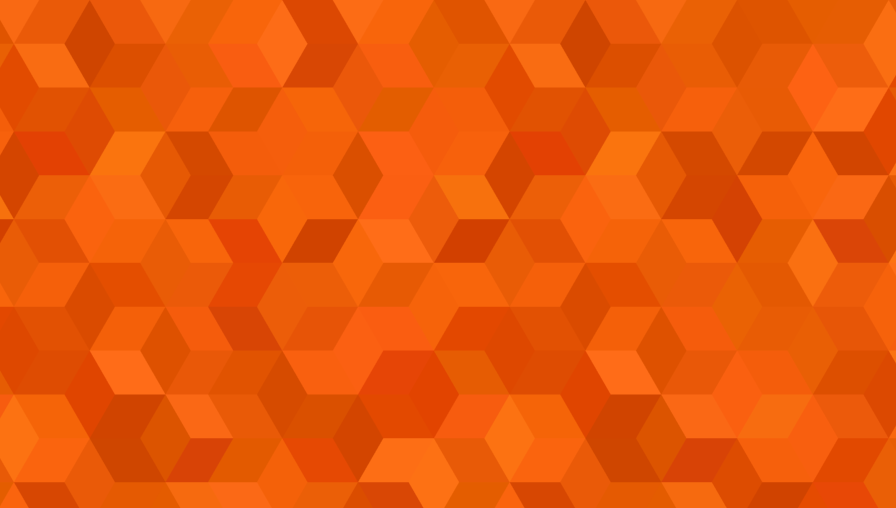
Write a Shadertoy shader that draws this pattern.

```glsl
const vec2 GRID = vec2(11.82, 11.59);  // diamond columns and rhombus rows on the canvas
const float FIRST_COLUMN = 3.723;      // column just right of the seam
const float SEAM_OFFSET = 0.645;       // seam distance left of that column
const float PATCH_SHIFT = 6.54;        // horizontal period of the pattern, in columns
const int SAMPLES = 4;

const vec3 PALETTE[6] = vec3[6](
    vec3(0.97, 0.38, 0.05), vec3(0.91, 0.36, 0.02), vec3(0.98, 0.43, 0.07),
    vec3(0.87, 0.31, 0.00), vec3(0.89, 0.28, 0.00), vec3(0.83, 0.27, 0.00));
const float SHARE[6] = float[6](0.23, 0.23, 0.19, 0.14, 0.12, 0.09);

// Integer hash giving three values from 0 to 1
vec3 hash3(ivec3 cell) {
    uvec3 v = uvec3(cell) * 1664525u + 1013904223u;
    v.x += v.y * v.z;
    v.y += v.z * v.x;
    v.z += v.x * v.y;
    v ^= v >> 16u;
    v.x += v.y * v.z;
    v.y += v.z * v.x;
    v.z += v.x * v.y;
    return vec3(v >> 8u) / 16777216.0;
}

// Half width of the upright diamonds stacked in a column
float diamondHalfWidth(float y, float column) {
    return abs(mod(y + column + 1.0, 2.0) - 1.0) / 3.0;
}

// Identity of the rhombus at p: upright diamond or slanted tile between columns
ivec3 rhombusId(vec2 p) {
    float column = round(p.x);
    if (abs(p.x - column) < diamondHalfWidth(p.y, column))
        return ivec3(column, floor((p.y + column) * 0.5), 1);
    return ivec3(floor(p), 0);
}

// Weighted palette choice with a slight tint variation
vec3 tileColor(vec3 rnd) {
    vec3 color = PALETTE[5];
    float total = 0.0;
    for (int i = 0; i < 6; i++) {
        total += SHARE[i];
        if (rnd.x < total) {
            color = PALETTE[i];
            break;
        }
    }
    vec3 tint = vec3(0.03, 0.03, 0.02) * (rnd.y - 0.5);
    tint += vec3(0.02, -0.03, 0.04) * (rnd.z - 0.5);
    return clamp(color + tint, 0.0, 1.0);
}

vec3 pattern(vec2 uv) {
    vec2 p = vec2(uv.x, 1.0 - uv.y) * GRID;
    p.x -= FIRST_COLUMN;
    // The part left of the zigzag seam repeats tiles from one period further right
    if (p.x < -SEAM_OFFSET - diamondHalfWidth(p.y, 0.0)) p.x += PATCH_SHIFT;
    return tileColor(hash3(rhombusId(p) + ivec3(37, 91, 5)));
}

void mainImage(out vec4 fragColor, in vec2 fragCoord) {
    // Supersampling softens the tile edges
    vec3 color = vec3(0.0);
    for (int i = 0; i < SAMPLES * SAMPLES; i++) {
        vec2 offset = (vec2(i % SAMPLES, i / SAMPLES) + 0.5) / float(SAMPLES) - 0.5;
        color += pattern((fragCoord + 1.3 * offset) / iResolution.xy);
    }
    fragColor = vec4(color / float(SAMPLES * SAMPLES), 1.0);
}
```
